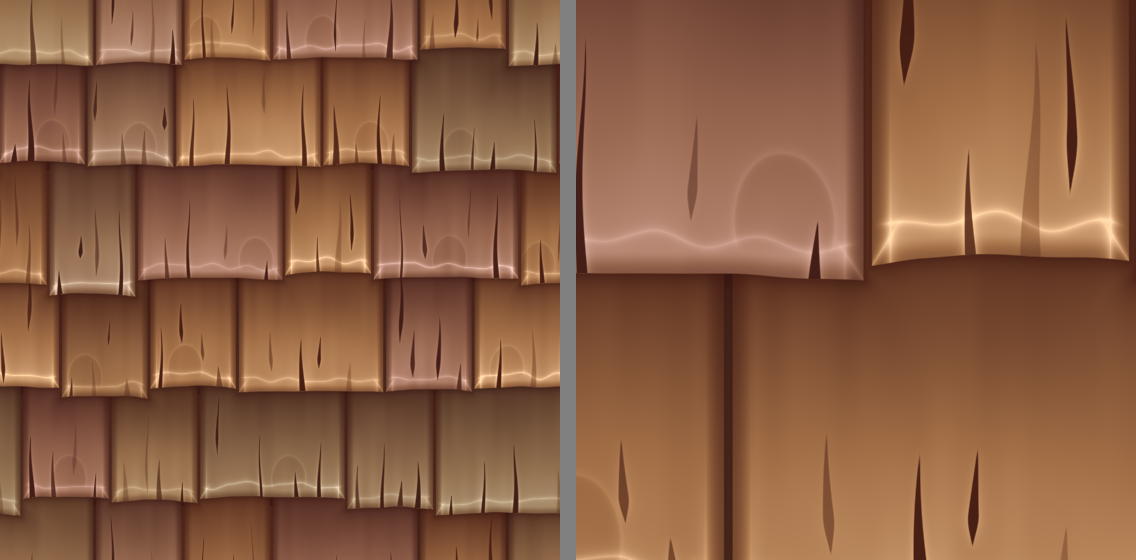
Left: the whole. Right: its middle third, enlarged.
This texture is drawn by a Shadertoy shader. Its source:

```glsl
// Overlapping wooden roof shingles: five staggered rows of five, wide and narrow.
// Rows are layered back to front as box distances that cast soft shadows; each
// shingle gets a bevel, grain, chips and tapered cracks, then a wood colour ramp.

#define ROWS 5.0
#define FIRST_EDGE 0.104   // lower edge of the top row, from the canvas top
#define NARROW 0.158       // three narrow and two wide shingles fill a row
#define WIDE 0.263
#define GAP 0.0025         // half the gap between neighbours
#define DROP 0.042         // spread of the lower edges
#define BEVEL 0.022
#define SHADOW 0.045
#define CRACKS 4
#define DEEP vec3(0.22, 0.08, 0.06)
#define WOOD vec3(0.62, 0.45, 0.32)
#define GLOW vec3(1.00, 0.88, 0.76)

const float rowStart[5] = float[5](0.169, -0.004, -0.072, 0.108, 0.039);

float hash(vec2 p) {
    return fract(sin(dot(p, vec2(127.1, 311.7))) * 43758.5453);
}

float noise(vec2 p) {
    vec2 i = floor(p), f = fract(p);
    f = f * f * (3.0 - 2.0 * f);
    return mix(mix(hash(i), hash(i + vec2(1, 0)), f.x),
               mix(hash(i + vec2(0, 1)), hash(i + vec2(1, 1)), f.x), f.y);
}

// Soft bright line around d = 0
float ridge(float d, float width) {
    return exp(-abs(d) / width);
}

// Brightness of one shingle; x is from its centre, h is above its lower edge
float shingleTone(float x, float h, float halfWidth, vec2 id, float aa) {
    float side = halfWidth - abs(x);
    float low = exp(-h / 0.065);
    float seed = hash(id + 3.7) * 50.0;
    float shine = mix(0.45, 1.0, hash(id + 8.3));

    // Lengthwise gradient and grain
    float tone = mix(0.60, 0.34, smoothstep(0.0, 0.2, h));
    tone += 0.12 * (hash(id + 1.3) - 0.5);
    tone += 0.06 * (noise(vec2(x * 70.0 + seed, h * 5.0)) - 0.5);
    tone += 0.07 * (noise(vec2(x * 14.0 + seed, h * 12.0)) - 0.5);

    // Rounded chip above the bevel
    vec2 chipPos = vec2((hash(id + 5.1) - 0.5) * 1.3 * halfWidth, 0.032);
    float chip = length((vec2(x, h) - chipPos) / vec2(0.03, 0.042)) - 1.0;
    float chipped = step(0.45, hash(id + 6.9)) * smoothstep(0.012, 0.024, h);
    tone += chipped * (0.07 * ridge(chip, 0.06) - 0.05 * smoothstep(0.04, -0.04, chip));

    // Bevelled sides, lower edge and bright corners
    float bevel = BEVEL * (0.65 + 0.6 * noise(vec2(x * 32.0 + seed, 2.0)));
    tone *= mix(0.5, 1.0, smoothstep(0.0, 0.016, side));
    tone *= mix(0.62, 1.0, smoothstep(0.0, 0.014, h));
    float inside = smoothstep(0.0, 0.012, side);
    tone += shine * 0.26 * inside * (ridge(h - bevel, 0.0022) + 0.35 * ridge(h - bevel, 0.009));
    tone += shine * 0.38 * low * ridge(side - 0.011, 0.0025);
    tone += shine * 0.45 * ridge(side - 0.7 * h, 0.003) * smoothstep(0.03, 0.004, h);

    // Cracks: some rise from the lower edge, others float and taper both ways
    for (int i = 0; i < CRACKS; i++) {
        vec2 key = id * 7.0 + float(i) * 13.7;
        float floating = step(0.65, hash(key + 0.4));
        float len = mix(0.03, 0.16, hash(key + 1.1));
        float s = (h - floating * 0.1 * hash(key + 2.2)) / len;
        float onCrack = step(0.0, s) * step(s, 1.0);
        float taper = (1.0 - s) * mix(1.0, smoothstep(0.0, 0.35, s), floating) * onCrack;
        float slot = (float(i) + 0.15 + 0.7 * hash(key + 3.3)) / float(CRACKS);
        float centre = (slot * 2.0 - 1.0) * 0.88 * halfWidth;
        centre += 0.002 * sin(h * 35.0 + seed + float(i));
        float d = abs(x - centre) - mix(0.0025, 0.0065, hash(key + 4.4)) * taper;
        float depth = smoothstep(0.0, 0.7, hash(key + 5.5)) * onCrack;
        tone += shine * 0.35 * depth * sqrt(taper) * exp(-max(d, 0.0) / 0.0025) * (0.35 + low);
        float cut = smoothstep(aa, -aa, d) * smoothstep(0.0, 0.12, taper);
        tone = mix(tone, 0.06, cut * mix(0.3, 1.0, depth) * onCrack);
    }
    return tone;
}

// Warm, olive or rose cast of a shingle
vec3 shingleTint(vec2 id) {
    float pick = hash(id + 9.2);
    vec3 tint = mix(vec3(1.04, 0.98, 0.88), vec3(0.93, 0.99, 0.98), smoothstep(0.40, 0.55, pick));
    return mix(tint, vec3(0.98, 0.92, 1.0), smoothstep(0.68, 0.8, pick));
}

void mainImage(out vec4 fragColor, in vec2 fragCoord) {
    vec2 uv = fragCoord / iResolution.xy;
    float aa = 1.0 / min(iResolution.x, iResolution.y);
    float down = 1.0 - uv.y;
    float nearRow = ceil((down - FIRST_EDGE) * ROWS);
    float tone = 0.1;
    vec3 tint = vec3(1.0);

    // Lower rows lie behind the rows above them
    for (int layer = 1; layer >= -1; layer--) {
        float row = nearRow + float(layer);
        float rowId = mod(row, ROWS);
        float edge = rowStart[int(rowId)];
        float nearest = 1e3;
        vec3 local = vec3(0.0);
        vec2 id = vec2(0.0);
        for (int c = 0; c < 5; c++) {
            float width = (c == 2 || c == 4) ? WIDE : NARROW;
            vec2 key = vec2(float(c), rowId);
            float halfWidth = 0.5 * width - GAP;
            float x = uv.x - edge - 0.5 * width;
            x -= floor(x + 0.5);
            edge += width;
            float h = FIRST_EDGE + row / ROWS + DROP * (hash(key + 0.6) - 0.5) - down;
            float across = min(abs(x) / halfWidth, 1.0);
            h += 0.004 * across * across + 0.005 * (noise(vec2(x * 28.0 + hash(key) * 40.0, 0.5)) - 0.5);
            vec2 q = vec2(abs(x) - halfWidth, -h);
            float d = min(max(q.x, q.y), 0.0) + length(max(q, 0.0));
            if (d < nearest) { nearest = d; local = vec3(x, h, halfWidth); id = key; }
        }
        float away = max(nearest, 0.0);
        tone *= 1.0 - 0.5 * exp(-away / SHADOW) - 0.28 * exp(-away / 0.007);
        float cover = smoothstep(aa, -aa, nearest);
        tone = mix(tone, shingleTone(local.x, local.y, local.z, id, aa), cover);
        tint = mix(tint, shingleTint(id), cover);
    }

    vec3 color = mix(DEEP, WOOD, clamp(tone * 2.0, 0.0, 1.0));
    color = mix(color, GLOW, clamp(tone * 2.0 - 1.0, 0.0, 1.0));
    fragColor = vec4(color * tint, 1.0);
}
```
